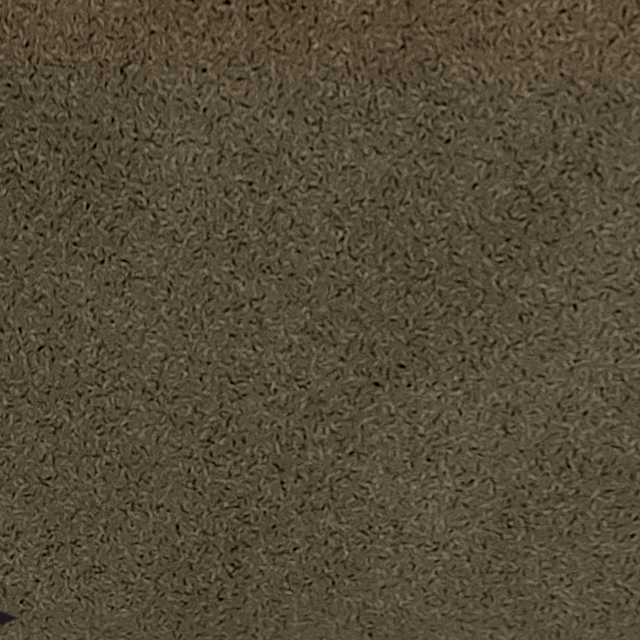
Write a WebGL 1 fragment shader that draws this texture.

```glsl
precision highp float;
// Draws a worn brown-olive carpet: short, soft, randomly turned fibre tufts.

uniform vec2 u_resolution;

const vec3  BASE_COLOR   = vec3(0.334, 0.294, 0.224);
const vec3  TONE_AXIS    = vec3(1.0, 1.0, 0.97);     // dark to light pile
const vec3  WARM_SHIFT   = vec3(0.014, 0.0, -0.012); // brown top, olive foot
const vec3  SMUDGE_COLOR = vec3(0.12, 0.10, 0.11);
const float TUFT_DENSITY = 122.0;  // tufts per canvas side at lower left
const float TUFT_GROWTH  = 17.0;   // tufts widen towards upper right
const float FINE_RATIO   = 1.7;
const float TUFT_GAIN    = 0.158;
const float FINE_GAIN    = 0.060;
const float MOTTLE_GAIN  = 0.020;
const float SHADOW_SKEW  = 0.22;   // deepens the gaps between tufts
const float FOOT_HEIGHT  = 0.09;   // softer strip along the lower edge

vec4 hash4(vec2 cell) {
  vec4 h = fract(cell.xyxy * vec4(0.1031, 0.1030, 0.0973, 0.1099));
  h += dot(h, h.wzxy + 33.33);
  return fract((h.xxyz + h.yzzw) * h.zywx);
}

// Cellular noise: each cell holds one jittered, turned, rippled tuft.
// Returns a signed value centred on zero.
float tufts(vec2 p) {
  vec2 home = floor(p);
  float sum = 0.0;
  for (int j = -1; j <= 1; j++) {
    for (int i = -1; i <= 1; i++) {
      vec2 cell = home + vec2(float(i), float(j));
      vec4 rnd = hash4(cell + 17.0);
      vec2 offset = p - cell - rnd.xy;
      float angle = rnd.z * 6.2832;
      float across = dot(offset, vec2(cos(angle), sin(angle)));
      float window = max(0.0, 1.0 - dot(offset, offset));
      float ripple = cos(across * mix(3.4, 5.2, fract(rnd.z * 7.0 + rnd.x)));
      sum += (rnd.w * 2.0 - 1.0) * window * window * ripple;
    }
  }
  return sum;
}

// Broad worn patches from layered sines.
float mottle(vec2 p) {
  float a = sin(p.x * 9.0 + 2.0 * sin(p.y * 6.0 + 0.7));
  float b = sin(p.y * 13.0 - p.x * 5.0 + 1.5 * sin(p.x * 11.0));
  float c = sin(p.x * 27.0 + p.y * 19.0 + 2.0 * sin(p.y * 23.0));
  return 0.4 * a + 0.35 * b + 0.25 * c;
}

void main() {
  vec2 uv = gl_FragCoord.xy / u_resolution;

  // Pile, with tuft size drifting across the canvas
  vec2 pile = uv * TUFT_DENSITY - TUFT_GROWTH * uv * uv;
  float coarse = tufts(pile);
  float fine = tufts(pile * FINE_RATIO + 61.3);
  float grain = coarse * TUFT_GAIN * (1.0 - SHADOW_SKEW * coarse) + fine * FINE_GAIN;

  // Contrast eases off towards the right and the foot
  float contrast = mix(1.08, 0.92, uv.x);
  contrast *= mix(0.72, 1.0, smoothstep(0.0, FOOT_HEIGHT, uv.y));
  float tone = grain * contrast + MOTTLE_GAIN * mottle(uv);
  tone += 0.022 * (uv.x - 0.5);

  vec3 color = BASE_COLOR + TONE_AXIS * tone;
  color += WARM_SHIFT * (uv.y - 0.5);

  // Small dark wedge at the lower left edge
  float wedge = abs(uv.y - 0.034) - 0.011 * (1.0 - uv.x / 0.03);
  float smudge = 1.0 - smoothstep(-0.003, 0.003, wedge);
  smudge *= 1.0 - smoothstep(0.02, 0.035, uv.x);
  color = mix(color, SMUDGE_COLOR, smudge);

  gl_FragColor = vec4(clamp(color, 0.0, 1.0), 1.0);
}
```
